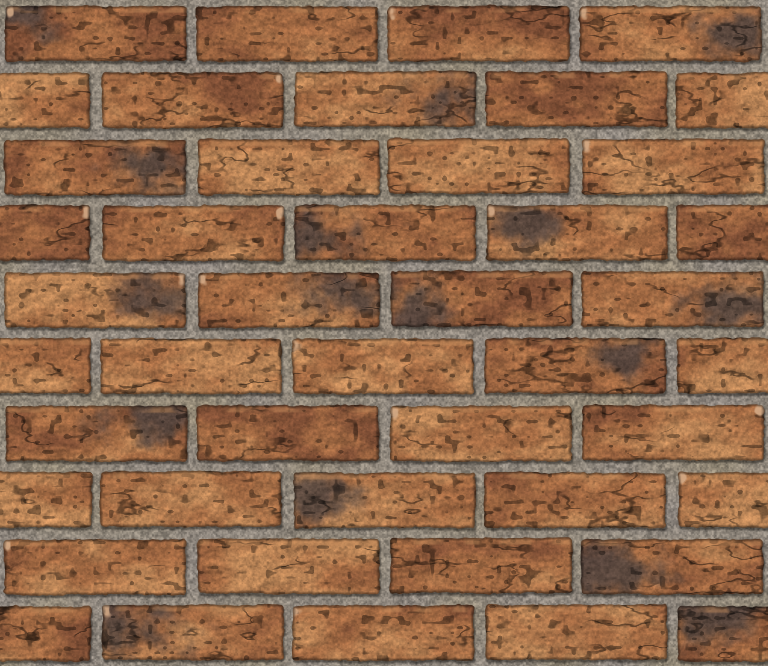
Reproduce this texture procedurally as a WebGL 1 fragment shader.

```glsl
precision highp float;
// Weathered brick wall in running bond: four bricks across, ten courses down.
// Each brick is a rounded box with a wobbly rim; noise adds its tone, relief,
// cracks, scorch marks and chipped corners. Grainy mortar fills the joints.
uniform vec2 u_resolution;

const vec2 GRID = vec2(4.0, 10.0);
const vec2 CELL = vec2(2.883, 1.0);         // cell size in course heights
const vec2 HALF_BRICK = vec2(1.362, 0.414);
const vec3 DEEP_RED = vec3(0.50, 0.31, 0.21);
const vec3 ORANGE = vec3(0.63, 0.41, 0.26);
const vec3 OCHRE = vec3(0.73, 0.52, 0.34);
const vec3 SCORCH = vec3(0.31, 0.26, 0.24);
const vec3 CHIP = vec3(0.84, 0.68, 0.54);
const vec3 MORTAR = vec3(0.56, 0.53, 0.48);

float hash(vec2 p) {
  vec3 q = fract(vec3(p.xyx) * 0.1031);
  q += dot(q, q.yzx + 33.33);
  return fract((q.x + q.y) * q.z);
}

float noise(vec2 p) {
  vec2 i = floor(p);
  vec2 f = fract(p);
  f = f * f * (3.0 - 2.0 * f);
  float low = mix(hash(i), hash(i + vec2(1.0, 0.0)), f.x);
  float high = mix(hash(i + vec2(0.0, 1.0)), hash(i + 1.0), f.x);
  return mix(low, high, f.y);
}

float fbm(vec2 p) {
  float sum = 0.0;
  float amp = 0.533;
  for (int i = 0; i < 4; i++) {
    sum += amp * noise(p);
    p = mat2(1.6, 1.2, -1.2, 1.6) * p + 7.3;
    amp *= 0.5;
  }
  return sum;
}

// One below a, zero above b
float fade(float a, float b, float x) {
  return 1.0 - smoothstep(a, b, x);
}

float roundedBox(vec2 p, vec2 halfSize, float radius) {
  vec2 d = abs(p) - halfSize + radius;
  return length(max(d, 0.0)) + min(max(d.x, d.y), 0.0) - radius;
}

// Slope of the rough surface towards light from the upper left
float reliefLight(vec2 p, vec2 scale) {
  return fbm(p * scale) - fbm((p + vec2(-0.025, 0.04)) * scale);
}

// Broken, mostly level cracks along noise contours
float cracks(vec2 p) {
  float contour = abs(fbm(p * vec2(1.3, 3.2)) - 0.5);
  return fade(0.005, 0.035, contour) * smoothstep(0.52, 0.72, noise(p * vec2(2.2, 3.5) + 19.0));
}

// Dark kiln mark near one end of some bricks
float scorch(vec2 q, vec2 local, vec2 id) {
  float side = hash(id + 3.1) < 0.5 ? -1.0 : 1.0;
  vec2 centre = vec2(side * mix(0.5, 1.25, hash(id + 5.7)), hash(id + 8.3) * 0.6 - 0.2);
  float reach = length((q - centre) * vec2(0.8, 1.3)) + (fbm(local * 2.6) - 0.5) * 1.3;
  return fade(0.05, 0.75, reach) * step(0.66, hash(id + 12.9));
}

// Small pale break in an upper corner of some bricks
float cornerChip(vec2 q, vec2 local, vec2 id) {
  float side = hash(id + 21.4) < 0.7 ? -1.0 : 1.0;
  vec2 corner = vec2(side, 1.0) * (HALF_BRICK - vec2(0.06, 0.09));
  float d = length((q - corner) * vec2(1.2, 0.8)) + (noise(local * 12.0) - 0.5) * 0.08;
  return fade(0.04, 0.10, d) * step(0.58, hash(id + 17.2));
}

vec3 brickColor(vec2 q, vec2 id, float edge) {
  vec2 local = q + id * vec2(7.31, 5.17) + 40.0;
  float tone = 0.32 * hash(id + 1.7) + 0.85 * fbm(local * vec2(1.5, 2.4)) - 0.10;
  tone += 0.10 * (1.0 - abs(q.x) / HALF_BRICK.x) - 0.12 * q.y;
  vec3 col = mix(DEEP_RED, ORANGE, smoothstep(0.20, 0.50, tone));
  col = mix(col, OCHRE, smoothstep(0.48, 0.82, tone));
  col = mix(col, SCORCH, 0.85 * scorch(q, local, id));
  // Relief, grain, cracks and pits
  float grain = 0.20 * (noise(local * 24.0) - 0.5) + 0.14 * (noise(local * 47.0) - 0.5);
  col *= 1.0 + 0.60 * reliefLight(local, vec2(4.0, 6.0)) + grain;
  col *= 1.0 - 0.42 * cracks(local);
  col *= 1.0 - 0.35 * smoothstep(0.74, 0.86, noise(local * vec2(9.0, 13.0)));
  // Lit upper arris, chipped corner and dark rim
  float arris = fade(0.03, 0.07, abs(q.y - HALF_BRICK.y + 0.05));
  col = mix(col, OCHRE * 1.06, 0.45 * arris * smoothstep(0.4, 0.7, noise(local * 4.0)));
  col = mix(col, CHIP, 0.85 * cornerChip(q, local, id));
  return col * mix(0.58, 1.0, smoothstep(0.0, 0.055, -edge));
}

vec3 mortarColor(vec2 p, float shade) {
  float grain = 0.34 * (noise(p * 23.0) - 0.5) + 0.26 * (noise(p * 44.0 + 9.0) - 0.5);
  vec3 tint = mix(vec3(1.02, 1.0, 0.95), vec3(0.99, 0.99, 1.04), noise(p * 1.3));
  return MORTAR * tint * (1.0 + grain) * (1.0 - 0.42 * shade);
}

void main() {
  vec2 grid = gl_FragCoord.xy / u_resolution * GRID;
  vec2 p = grid * CELL;
  float course = floor(grid.y);
  grid.x += 0.5 * (1.0 - mod(course, 2.0));
  vec2 id = vec2(mod(floor(grid.x), GRID.x), course);
  // Slightly shifted bricks with uneven edges and a shadow below
  vec2 jitter = vec2(hash(id + 31.0), hash(id + 47.0)) - 0.5;
  vec2 q = (fract(grid) - 0.5) * CELL - jitter * vec2(0.05, 0.03);
  float wobble = 0.045 * (fbm(p * 4.5) - 0.5) + 0.02 * (noise(p * 17.0) - 0.5);
  float edge = roundedBox(q, HALF_BRICK, 0.05) + wobble;
  float shadowEdge = roundedBox(q + vec2(-0.015, 0.035), HALF_BRICK, 0.05) + wobble;
  float aa = 0.7 * GRID.y / u_resolution.y;
  vec3 mortar = mortarColor(p, fade(-0.02, 0.03, shadowEdge));
  gl_FragColor = vec4(mix(mortar, brickColor(q, id, edge), fade(-aa, aa, edge)), 1.0);
}
```
